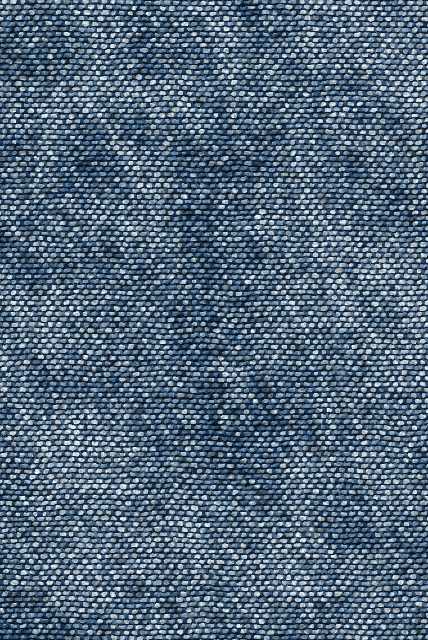
This texture is drawn by a Shadertoy shader. Its source:

```glsl
float hash(vec2 p) {
    return fract(sin(dot(p, vec2(127.1, 311.7))) * 43758.5453);
}

float noise(vec2 p) {
    vec2 i = floor(p), f = fract(p);
    f = f * f * (3.0 - 2.0 * f);
    return mix(mix(hash(i), hash(i + vec2(1, 0)), f.x),
               mix(hash(i + vec2(0, 1)), hash(i + vec2(1, 1)), f.x), f.y);
}

float fbm(vec2 p) {
    float sum = 0.0, amplitude = 0.5;
    for (int i = 0; i < 5; i++) {
        sum += amplitude * noise(p);
        p = mat2(1.6, 1.2, -1.2, 1.6) * p + 7.3;
        amplitude *= 0.55;
    }
    return sum;
}

// Faded patches, a darker vertical fold and steep diagonal creases
float washAmount(vec2 p) {
    float wash = 0.47 + 0.95 * (fbm(p * vec2(13.0, 12.0)) - 0.52);
    float fold = p.x - 0.40 - 0.03 * sin(p.y * 7.0);
    wash -= 0.14 * exp(-fold * fold * 260.0) * smoothstep(0.1, 0.5, p.y);
    wash += 0.08 * smoothstep(0.42, 0.52, p.x);
    wash += 0.07 * (1.0 - smoothstep(0.1, 0.5, length(p - vec2(0.1, 0.25))));
    vec2 crease = vec2(0.88 * p.x + 0.47 * p.y, 0.88 * p.y - 0.47 * p.x);
    float patches = smoothstep(0.45, 0.75, noise(p * 6.0 + 21.0));
    wash += 0.6 * patches * (noise(crease * vec2(65.0, 9.0)) - 0.45);
    wash += 0.16 * (noise(p * vec2(22.0, 110.0) + 3.0) - 0.5);
    return clamp(wash, 0.0, 1.0);
}

// Thin curled hairs along the contour lines of warped noise
float fibres(vec2 p) {
    vec2 bend = vec2(noise(p * 60.0), noise(p * 60.0 + 31.0));
    float ridge = abs(noise(p * 150.0 + bend * 4.0) - 0.5);
    return (1.0 - smoothstep(0.01, 0.10, ridge)) * noise(p * 45.0 + 9.0);
}

void mainImage(out vec4 fragColor, in vec2 fragCoord) {
    vec2 p = fragCoord / iResolution.y;
    float wash = washAmount(p);

    // Staggered weave grid with slightly wandering, frayed threads
    vec2 q = p + 0.004 * (vec2(noise(p * 19.0), noise(p * 19.0 + 40.0)) - 0.5);
    q += vec2(0.003, 0.0016) * (vec2(noise(p * 120.0), noise(p * 120.0 + 17.0)) - 0.5);
    q += 0.0016 * (vec2(noise(p * 290.0 + 8.0), noise(p * 290.0 + 71.0)) - 0.5);
    vec2 weave = q * vec2(71.0, 119.0);
    float row = floor(weave.y);
    weave.x += 0.5 * mod(row, 2.0) + 0.12 * (hash(vec2(row, 3.0)) - 0.5);
    vec2 local = fract(weave) - 0.5;
    float paleSeed = hash(vec2(floor(weave.x), row));
    float sizeSeed = hash(vec2(floor(weave.x), row) + 23.0);
    float blueSeed = hash(vec2(floor(weave.x + 0.5), row) + 57.0);
    float grain = noise(p * 330.0) - 0.5;

    // Near-black gaps, then the blue warp between the pale stitches
    vec3 color = mix(vec3(0.02, 0.065, 0.11), vec3(0.06, 0.14, 0.22), wash * 0.7);
    vec2 warp = vec2(fract(weave.x + 0.5) - 0.5 + 0.35 * local.y, local.y - 0.06);
    float warpDist = length(warp / vec2(0.26, 0.54));
    float blueLight = clamp(0.70 * wash + 0.7 * (blueSeed - 0.5) + 0.6 * grain
                            + 0.6 * local.y - 0.04, 0.0, 1.0);
    vec3 blue = mix(vec3(0.06, 0.20, 0.36), vec3(0.35, 0.50, 0.65), blueLight);
    color = mix(color, blue, 1.0 - smoothstep(0.68, 1.08, warpDist));

    // Pale weft stitches of uneven size, lit from above
    vec2 stitchSize = vec2(0.31 + 0.10 * sizeSeed, 0.35 + 0.06 * paleSeed + 0.07 * wash);
    vec2 stitch = abs(local - vec2(0.0, 0.04)) / stitchSize;
    float stitchDist = pow(dot(pow(stitch, vec2(3.0)), vec2(1.0)), 1.0 / 3.0);
    float paleLight = clamp(0.26 + 0.82 * wash + 0.65 * (paleSeed - 0.5) + 0.55 * grain
                            + 0.35 * local.y, 0.0, 1.0);
    vec3 pale = mix(vec3(0.22, 0.36, 0.50), vec3(0.81, 0.84, 0.85), paleLight);
    color = mix(color, pale, 1.0 - smoothstep(0.72, 1.1, stitchDist));

    // Loose fuzz, shadowed hollows and fine grain
    color = mix(color, vec3(0.57, 0.64, 0.67), fibres(p) * (0.10 + 0.6 * wash));
    float hollow = smoothstep(0.55, 0.85, noise(p * vec2(95.0, 140.0) + 63.0));
    color *= 1.0 - 0.45 * hollow * (1.0 - wash);
    color *= 1.0 + 0.4 * (noise(p * 420.0 + 5.0) - 0.5);
    fragColor = vec4(clamp(color, 0.0, 1.0), 1.0);
}
```
